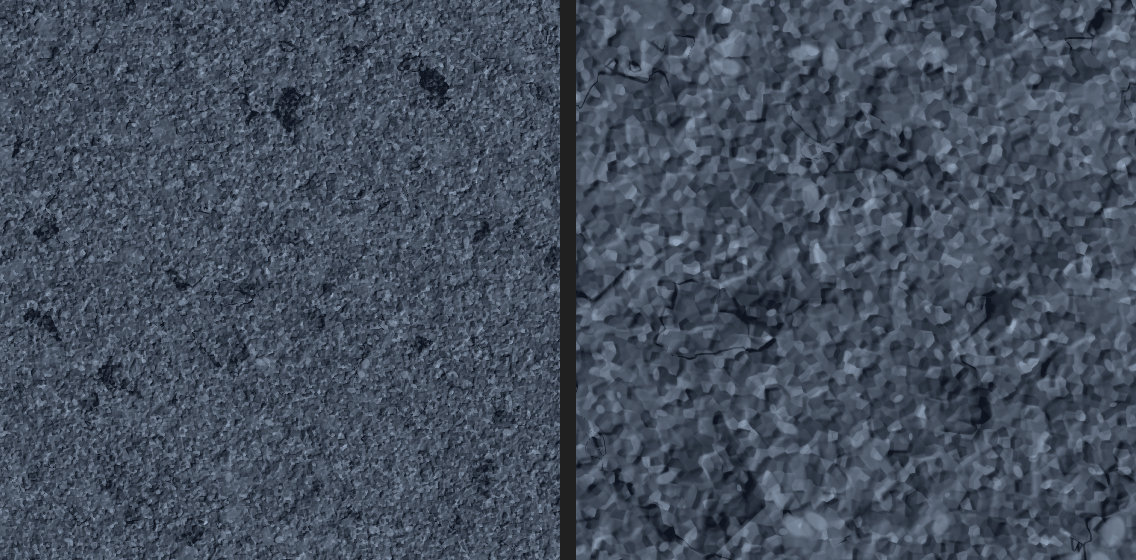
Left: the whole. Right: its middle third, enlarged.
A Shadertoy shader for this texture:

```glsl
// Rough blue-grey stone surface: three sizes of soft cellular grain are lit
// from the upper left as relief, then strewn with smooth stones, pale flecks
// and broken dark creases. The summed tone shifts a single slate colour.

#define SLATE vec3(0.265, 0.305, 0.364)      // mean colour
#define TONE_STEP vec3(0.076, 0.082, 0.088)  // colour change per unit of tone
#define GRAIN_COUNTS vec3(46.0, 96.0, 190.0) // cells across: coarse, mid, fine
#define RELIEF vec3(2.6, 2.4, 2.0)           // shading strength per grain size
#define ALBEDO vec3(0.3, 0.6, 0.85)          // own brightness per grain size
#define LIGHT vec2(-0.00125, 0.00075)        // half step towards the light
#define CELL_SHARPNESS 14.0
#define CREASE_COUNT 26.0
#define CREASE_DEPTH 2.0
#define STONE_TONE 0.6
#define FLECK_TONE 2.2
#define GLINT_TONE 1.3

vec3 hash3(vec2 cell) {
    vec3 q = fract(cell.xyx * vec3(0.1031, 0.1030, 0.0973));
    q += dot(q, q.yxz + 33.33);
    return fract((q.xxy + q.yzz) * q.zyx);
}

// Cellular noise in 0..1: one random level per cell with blended borders.
float softCells(vec2 p) {
    vec2 base = floor(p);
    float sum = 0.0, total = 0.0;
    for (int y = -1; y <= 1; y++) {
        for (int x = -1; x <= 1; x++) {
            vec2 cell = base + vec2(x, y);
            vec3 rnd = hash3(cell);
            vec2 d = cell + rnd.xy - p;
            float weight = exp(-CELL_SHARPNESS * dot(d, d));
            sum += weight * rnd.z;
            total += weight;
        }
    }
    return sum / total;
}

vec3 grainLevels(vec2 p) {
    return vec3(softCells(p * GRAIN_COUNTS.x + 11.0),
                softCells(p * GRAIN_COUNTS.y + 37.0),
                softCells(p * GRAIN_COUNTS.z + 71.0));
}

// Mask of randomly turned oval chips; share is the part of cells filled.
float scatterChips(vec2 p, float share, float radius, float wobble) {
    vec2 base = floor(p);
    float mask = 0.0;
    for (int y = -1; y <= 1; y++) {
        for (int x = -1; x <= 1; x++) {
            vec2 cell = base + vec2(x, y);
            vec3 place = hash3(cell + 203.0);
            vec3 shape = hash3(cell + 419.0);
            vec2 d = p - cell - place.xy;
            float angle = 6.2832 * shape.x;
            vec2 axis = vec2(cos(angle), sin(angle));
            d = vec2(dot(d, axis), dot(d, vec2(-axis.y, axis.x)));
            d.y *= 1.2 + 0.8 * shape.y;
            float size = radius * (0.6 + 0.7 * shape.z);
            float chip = 1.0 - smoothstep(0.65, 1.2, length(d) * wobble / size);
            mask = max(mask, chip * step(place.z, share));
        }
    }
    return mask;
}

// Dark lines along a level of the cells, kept only in scattered patches.
float creases(vec2 p, float wobble) {
    vec2 q = p * CREASE_COUNT + 0.35 * wobble;
    float line = 1.0 - smoothstep(0.02, 0.11, abs(softCells(q) - 0.5));
    float patches = softCells(p * CREASE_COUNT * 0.7 + 53.0);
    return line * smoothstep(0.6, 0.85, patches);
}

void mainImage(out vec4 fragColor, in vec2 fragCoord) {
    vec2 p = fragCoord / iResolution.y;

    // Grain relief and brightness
    vec3 away = grainLevels(p - LIGHT);
    vec3 toward = grainLevels(p + LIGHT);
    vec3 level = 0.5 * (away + toward);
    float relief = dot(away - toward, RELIEF);
    float albedo = dot(2.0 * level - 1.0, ALBEDO);

    // Smooth stones flatten the relief beneath them
    float wobble = 0.7 + 0.6 * level.y;
    float stones = scatterChips(p * 17.0, 0.2, 0.32, wobble);
    float tone = mix(relief + albedo, 0.5 * (relief + albedo) + STONE_TONE, stones);

    // Creases, pale flecks of two sizes and tiny glints
    tone -= CREASE_DEPTH * creases(p, level.y) * (1.0 - stones);
    float flecks = max(scatterChips(p * 34.0 + 7.0, 0.09, 0.24, wobble),
                       0.8 * scatterChips(p * 82.0 + 19.0, 0.12, 0.27, wobble));
    tone = mix(tone, 0.4 * tone + FLECK_TONE, flecks);
    tone += GLINT_TONE * smoothstep(0.76, 0.98, level.z);

    vec3 color = SLATE + TONE_STEP * max(tone, -2.7);
    fragColor = vec4(clamp(color, 0.0, 1.0), 1.0);
}
```
